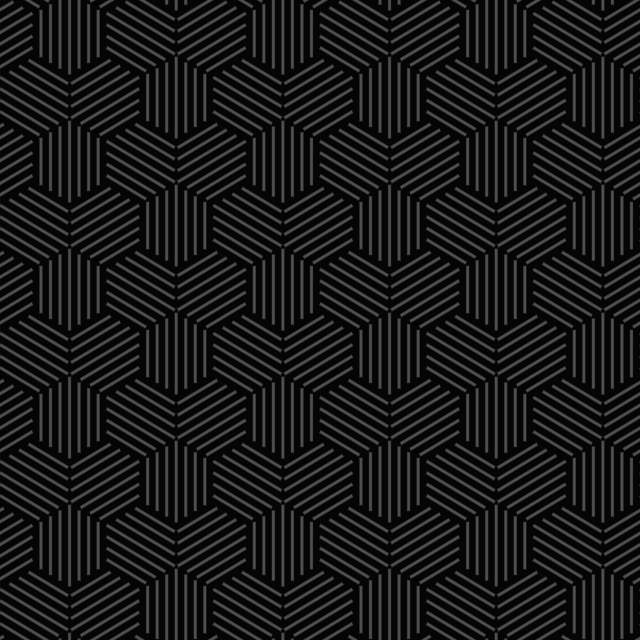
This pattern is drawn by a WebGL 2 fragment shader. Its source:

```glsl
#version 300 es
precision highp float;
// Hexagon tiling on black, each hexagon filled with seven grey bars in one of three directions.

uniform vec2 u_resolution;
out vec4 fragColor;

const float ROW_STEP = 0.8660254;  // row spacing for hexagons of width 1

// Offset from the nearest hexagon centre (xy) and its direction index 0..2 (z).
vec3 nearestHexagon(vec2 p) {
    vec3 nearest = vec3(9.0);
    for (int i = 0; i < 2; i++) {
        float row = floor(p.y / ROW_STEP) + float(i);
        float column = floor(p.x - 1.5 * row + 0.5);
        vec2 offset = p - vec2(column + 1.5 * row, ROW_STEP * row);
        if (dot(offset, offset) < dot(nearest.xy, nearest.xy))
            nearest = vec3(offset, mod(column, 3.0));
    }
    return nearest;
}

// Distance to the closest bar axis; bars run along y and shorten toward the sides.
float barDistance(vec2 q) {
    float barX = 0.134 * clamp(floor(q.x / 0.134 + 0.5), -3.0, 3.0);
    float halfLength = 0.531 - 0.57735 * abs(barX);
    return max(abs(q.x - barX), abs(q.y) - halfLength);
}

void main() {
    // Nine hexagons across and ten rows down
    vec2 uv = gl_FragCoord.xy / u_resolution;
    vec2 p = (uv - vec2(0.442, 0.5475)) * vec2(9.0, 10.0 * ROW_STEP);
    vec3 hexagon = nearestHexagon(p);

    // Turn the bars by 60 degrees per direction index
    float angle = radians(60.0) * hexagon.z;
    float c = cos(angle), s = sin(angle);
    vec2 q = vec2(c * hexagon.x + s * hexagon.y, c * hexagon.y - s * hexagon.x);

    // Soft-edged bars
    float softness = max(0.0123, 6.3 / min(u_resolution.x, u_resolution.y));
    float bar = 1.0 - smoothstep(0.0205 - softness, 0.0205 + softness, barDistance(q));
    vec3 black = vec3(0.018);
    vec3 grey = vec3(0.31);
    fragColor = vec4(mix(black, grey, bar), 1.0);
}
```
